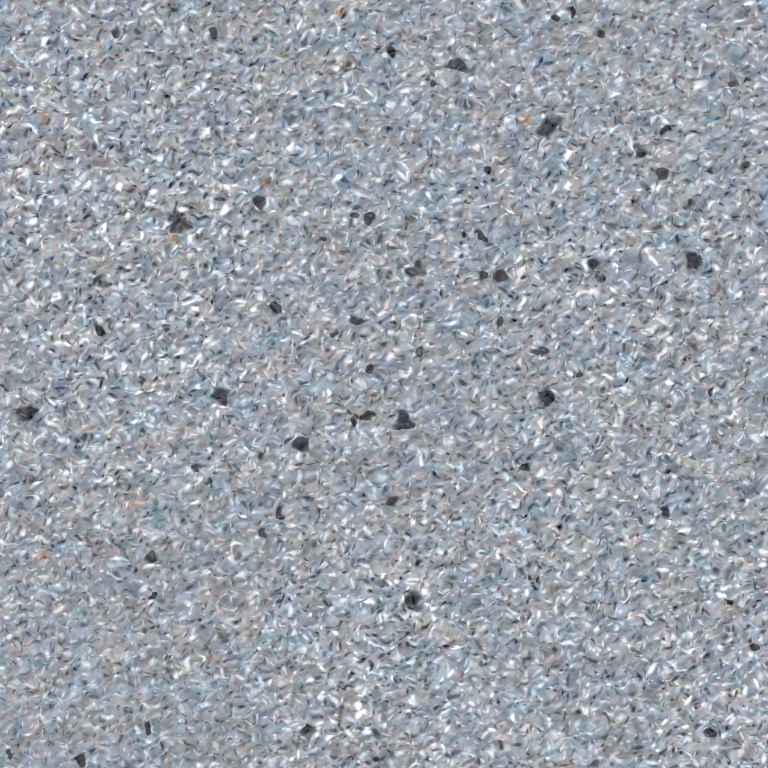
Reproduce this texture procedurally as a Shadertoy shader.

```glsl
// Cool grey stone surface made of tiny, soft, elongated mineral grains.
// Layers of randomly turned ellipses are summed over fine noise, then
// tinted and sprinkled with sparse clumps of dark and rusty specks.

const vec3 STONE = vec3(0.603, 0.627, 0.660);
const vec3 DARK_MINERAL = vec3(0.21, 0.21, 0.23);
const vec3 RUST = vec3(0.68, 0.52, 0.43);
const float GRAIN_TILT = 0.45;

float hash(vec2 p) {
    return fract(sin(dot(p, vec2(127.1, 311.7))) * 43758.5453);
}

vec2 hash2(vec2 p) {
    return vec2(hash(p), hash(p + 37.7));
}

// Smooth value noise, centred on zero
float noise(vec2 p) {
    vec2 cell = floor(p);
    vec2 f = fract(p);
    f = f * f * (3.0 - 2.0 * f);
    float bottom = mix(hash(cell), hash(cell + vec2(1, 0)), f.x);
    float top = mix(hash(cell + vec2(0, 1)), hash(cell + vec2(1, 1)), f.x);
    return mix(bottom, top, f.y) - 0.5;
}

vec2 rotate(vec2 p, float angle) {
    float c = cos(angle);
    float s = sin(angle);
    return vec2(c * p.x + s * p.y, c * p.y - s * p.x);
}

// Sum of soft ellipses, one per occupied cell, with strengths in a range
float grains(vec2 p, float seed, float share, vec2 strength) {
    vec2 home = floor(p);
    float total = 0.0;
    for (int y = -1; y <= 1; y++) {
        for (int x = -1; x <= 1; x++) {
            vec2 cell = home + vec2(x, y);
            vec2 id = cell + seed;
            if (hash(id + 5.3) > share) continue;
            vec2 size = mix(vec2(0.38, 0.22), vec2(0.80, 0.38), hash2(id + 11.9));
            float angle = GRAIN_TILT + (hash(id + 23.1) - 0.5) * 2.6;
            vec2 local = rotate(p - cell - hash2(id), angle) / size;
            float mask = 1.0 - smoothstep(0.25, 1.0, length(local));
            total += mask * mix(strength.x, strength.y, hash(id + 71.3));
        }
    }
    return total;
}

// Ragged specks, kept inside their cells
float specks(vec2 p, float seed, float share, float radius) {
    vec2 id = floor(p) + seed;
    vec2 centre = 0.25 + 0.5 * hash2(id);
    float size = radius * mix(0.5, 1.2, hash(id + 9.4));
    float ragged = noise(p * 1.1 / radius + seed) * radius * 1.3;
    float d = length(fract(p) - centre) + ragged;
    float present = step(hash(id + 3.7), share);
    return present * (1.0 - smoothstep(size * 0.5, size * 1.1, d));
}

void mainImage(out vec4 fragColor, in vec2 fragCoord) {
    vec2 uv = fragCoord / iResolution.y;

    // A slight warp curls the grain outlines
    vec2 curl = vec2(noise(uv * 85.0), noise(uv * 85.0 + 53.0));
    vec2 p = uv + 0.007 * curl;

    // Broad patches vary the brightness and the liveliness of the grain
    float patches = noise(uv * 4.0 + 8.0) + 0.5 * noise(uv * 11.0);
    float contrast = 1.0 + 0.35 * patches;

    // Fine relief: streaky noise with mixed and light grains
    vec2 streak = rotate(p, GRAIN_TILT) * vec2(95.0, 190.0);
    float relief = 0.22 * noise(streak);
    relief += 0.10 * noise(uv * 260.0 + 17.0);
    relief += grains(p * 82.0, 13.0, 1.0, vec2(-0.24, 0.24));
    relief += grains(p * 125.0, 47.0, 1.0, vec2(-0.24, 0.25));
    relief += grains(p * 66.0, 91.0, 0.28, vec2(0.05, 0.33));
    float tone = relief * contrast + 0.03 * patches;

    // Small shifts between warm, cool and greenish grey
    float warmth = noise(uv * 110.0 + 31.0) + 0.5 * noise(uv * 38.0);
    float green = noise(uv * 125.0 + 77.0);
    vec3 color = STONE + tone;
    color += 0.065 * warmth * vec3(1.0, 0.0, -0.9);
    color += 0.025 * green * vec3(-1.0, 1.0, 0.0);

    // Sparse minerals gather in loose clumps
    float clump = smoothstep(-0.1, 0.3, noise(uv * 3.5 + 4.0));
    float dark = specks(p * 16.0, 3.0, 0.03 + 0.10 * clump, 0.20);
    dark = max(dark, specks(p * 34.0, 29.0, 0.015 + 0.06 * clump, 0.26));
    float rust = specks(p * 24.0, 61.0, 0.018, 0.22);
    color = mix(color, RUST + 0.6 * tone, 0.55 * rust);
    color = mix(color, DARK_MINERAL + 0.5 * tone, 0.8 * dark);

    fragColor = vec4(clamp(color, 0.0, 1.0), 1.0);
}
```
